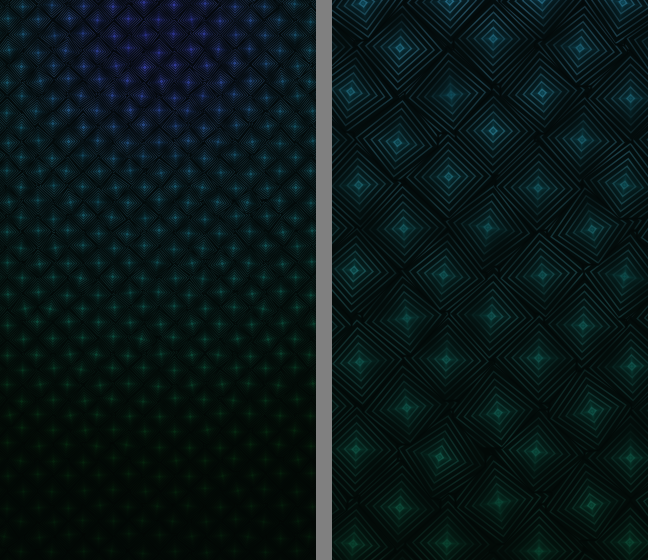
Left: the whole. Right: its middle third, enlarged.
Give the GLSL for this pattern, as a Shadertoy shader.

```glsl
#define COLUMNS 10.4
#define LATTICE_ORIGIN vec2(0.24, 0.77)
#define JITTER 0.20
#define TILT 0.22
#define RINGS 12.0
#define LINE_WIDTH 0.13
#define VIOLET vec3(0.22, 0.24, 0.80)
#define TEAL vec3(0.07, 0.40, 0.50)
#define SEA_GREEN vec3(0.04, 0.40, 0.32)
#define MOSS vec3(0.03, 0.30, 0.08)
#define SILVER vec3(0.40, 0.43, 0.52)

vec2 hash2(vec2 p) {
    p = vec2(dot(p, vec2(127.1, 311.7)), dot(p, vec2(269.5, 183.3)));
    return fract(sin(p) * 43758.5);
}

float gradientNoise(vec2 p) {
    vec2 i = floor(p), f = fract(p);
    vec2 w = f * f * f * (f * (f * 6.0 - 15.0) + 10.0);
    vec2 x = vec2(1, 0), y = vec2(0, 1);
    float a = dot(hash2(i) - 0.5, f);
    float b = dot(hash2(i + x) - 0.5, f - x);
    float c = dot(hash2(i + y) - 0.5, f - y);
    float d = dot(hash2(i + 1.0) - 0.5, f - 1.0);
    return 2.0 * mix(mix(a, b, w.x), mix(c, d, w.x), w.y);
}

vec2 rotate(vec2 p, float angle) {
    float c = cos(angle), s = sin(angle);
    return vec2(c * p.x - s * p.y, s * p.x + c * p.y);
}

// Light colour spreading from the top centre
vec3 lightColour(float r) {
    vec3 c = mix(VIOLET, TEAL, smoothstep(0.06, 0.55, r));
    c = mix(c, SEA_GREEN, smoothstep(0.5, 1.05, r));
    c = mix(c, MOSS, smoothstep(0.9, 1.4, r));
    return c * mix(1.0, 0.45, smoothstep(0.9, 1.65, r));
}

vec3 shade(vec2 p, float top, float pixel) {
    // Diagonal lattice: each unit cell is one diamond
    vec2 q = p * COLUMNS - LATTICE_ORIGIN;
    vec2 u = vec2(q.x + q.y, q.x - q.y);
    vec2 cell = floor(u + 0.5);

    // Nearest and second nearest jittered diamond
    float nearest = 9.0, second = 9.0;
    vec2 local = vec2(0);
    for (int j = -1; j <= 1; j++)
    for (int i = -1; i <= 1; i++) {
        vec2 id = cell + vec2(i, j);
        vec2 rnd = hash2(id) - 0.5;
        vec2 v = rotate(u - id - JITTER * rnd, TILT * (rnd.x + rnd.y));
        float d = max(abs(v.x), abs(v.y));
        if (d < nearest) {
            second = nearest;
            nearest = d;
            local = v;
        } else {
            second = min(second, d);
        }
    }

    // Concentric outlines, parted by narrow dark seams
    float aa = pixel * COLUMNS * 1.414 * RINGS * 0.5;
    float ringDist = abs(fract(nearest * RINGS) - 0.5);
    float ring = 1.0 - smoothstep(LINE_WIDTH - aa * 0.5, LINE_WIDTH + aa * 0.5, ringDist);
    float seam = smoothstep(0.0, 0.05, second - nearest);
    float wear = clamp(0.8 + 1.2 * gradientNoise(u * 1.7), 0.3, 1.3);
    float outline = ring * seam * wear;

    // Faint inner glow and a thin four-pointed star
    vec2 s = abs(vec2(local.x + local.y, local.x - local.y)) * 0.5;
    float glow = 1.0 - smoothstep(0.0, 0.42, nearest);
    float star = 0.55 * exp(-16.0 * (s.x + s.y))
               + 0.65 * exp(-9.0 * max(s.x, s.y) - 45.0 * min(s.x, s.y));

    float r = distance(p, vec2(0.5, top - 0.1));
    vec3 light = lightColour(r);
    vec3 metal = mix(light, SILVER, 0.6) * (1.0 - smoothstep(0.25, 1.4, r));
    vec3 colour = vec3(0.008, 0.022, 0.018) + light * (0.06 + 0.17 * glow + 0.42 * star);
    colour += outline * (metal * 0.34 + light * 0.13);
    return colour * mix(0.75, 1.0, seam);
}

void mainImage(out vec4 fragColor, in vec2 fragCoord) {
    float pixel = 1.0 / iResolution.x;
    float top = iResolution.y * pixel;
    vec3 sum = vec3(0);
    // Four samples per pixel
    for (int k = 0; k < 4; k++) {
        vec2 offset = vec2(k % 2, k / 2) * 0.5 - 0.25;
        sum += shade((fragCoord + offset) * pixel, top, pixel);
    }
    fragColor = vec4(sum * 0.25, 1.0);
}
```
